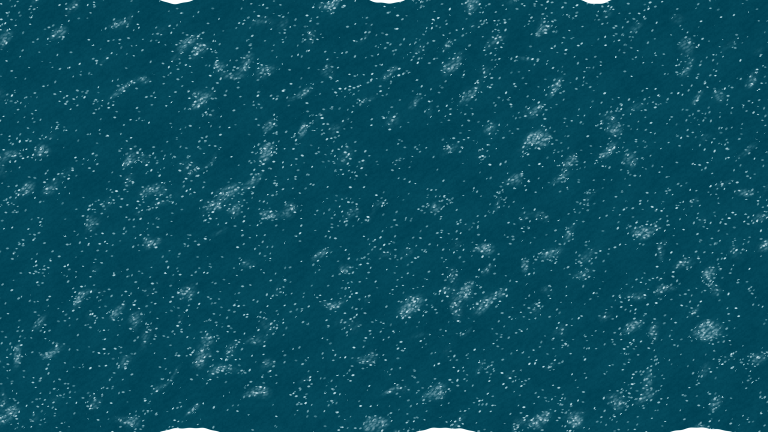
Give the GLSL for this texture, as a Shadertoy shader.

```glsl
vec3 hash3(vec2 p) {
    vec3 q = fract(vec3(p.xyx) * vec3(0.1031, 0.1030, 0.0973));
    q += dot(q, q.yxz + 33.33);
    return fract((q.xxy + q.yzz) * q.zyx);
}

mat2 rotate(float a) {
    return mat2(cos(a), sin(a), -sin(a), cos(a));
}

// Distance to the nearest scattered point
float cellular(vec2 p) {
    vec2 id = floor(p);
    float nearest = 2.0;
    for (int y = -1; y <= 1; y++)
    for (int x = -1; x <= 1; x++) {
        vec2 cell = id + vec2(x, y);
        nearest = min(nearest, length(cell + hash3(cell + 71.0).xy - p));
    }
    return nearest;
}

// Slanted foam patches of varied size and strength
float foamPatches(vec2 p) {
    p *= 17.0;
    vec2 id = floor(p);
    float sum = 0.0;
    for (int y = -1; y <= 1; y++)
    for (int x = -1; x <= 1; x++) {
        vec2 cell = id + vec2(x, y);
        vec3 rnd = hash3(cell + 13.0);
        vec3 form = hash3(cell + 157.0);
        vec2 d = (p - cell - rnd.xy) * rotate(0.15 + form.x);
        d /= vec2(0.32 + 0.25 * form.y, 0.16 + 0.16 * form.z);
        sum += rnd.z * rnd.z * exp(-dot(d, d));
    }
    return sum;
}

// Tiny glints, more frequent where the density is high
float glints(vec2 p, float scale, float density, float px) {
    vec2 g = p * scale;
    vec2 id = floor(g);
    float light = 0.0;
    for (int y = -1; y <= 1; y++)
    for (int x = -1; x <= 1; x++) {
        vec2 cell = id + vec2(x, y);
        vec3 rnd = hash3(cell + scale);
        vec3 form = hash3(cell + 311.0);
        vec2 d = (g - cell - rnd.xy) / scale * rotate(form.x * 1.4 - 0.3);
        float radius = 0.0013 + 0.0013 * form.y;
        float spot = smoothstep(radius + 0.7 * px, radius - 0.7 * px, length(d * vec2(0.75, 1.15)));
        light = max(light, spot * step(rnd.z, density) * (0.45 + 0.55 * form.z));
    }
    return light;
}

void mainImage(out vec4 fragColor, in vec2 fragCoord) {
    float px = 1.0 / iResolution.y;
    vec2 p = fragCoord * px;

    // Broad swell gathers the foam into loose diagonal bands
    vec2 s = p * rotate(0.6);
    float swell = sin(s.y * 43.0 + 2.0 * sin(s.x * 11.0)) * sin(s.x * 19.0 + 1.7 * sin(s.y * 23.0));
    vec2 warped = p + 0.006 * sin(p.yx * 61.0 + 2.0 * sin(p * 37.0));
    float foam = foamPatches(warped) * (1.0 + 0.3 * swell);

    // Water with faint streaks
    float streak = cellular(s * vec2(45.0, 120.0));
    float grain = hash3(floor(p * 288.0)).x;
    float tone = 0.5 + 0.25 * swell + 0.5 * (0.5 - streak) + 0.35 * (grain - 0.5);
    vec3 water = mix(vec3(0.0, 0.25, 0.32), vec3(0.025, 0.295, 0.365), clamp(tone, 0.0, 1.0));

    // Fibrous haze inside the patches, then the glints
    float fibre = smoothstep(0.75, 0.1, cellular(s * vec2(90.0, 170.0)));
    float haze = 0.48 * smoothstep(0.18, 1.0, foam) * (0.25 + 0.75 * fibre);
    float density = clamp(0.07 + 0.05 * swell + 0.55 * foam, 0.02, 0.6);
    float light = max(glints(p, 105.0, density, px), 0.65 * glints(p + 3.7, 150.0, density * 0.5, px));
    vec3 color = mix(water, vec3(0.72, 0.83, 0.87), haze);
    color = mix(color, vec3(0.88, 0.95, 0.97), light * 0.85);

    // Wavy white slivers along the upper and lower borders
    float wobble = 0.001 * sin(p.x * 83.0) + 0.0007 * sin(p.x * 190.0);
    float upper = 0.065 * (cos((p.x - 0.41) * 12.95) - 0.87) + wobble;
    float lower = 0.037 * (cos((p.x - 0.44) * 10.65) - 0.73) + wobble;
    float border = max(upper - (1.0 - p.y), lower - p.y);
    color = mix(color, vec3(1.0), smoothstep(-0.7 * px, 0.7 * px, border));

    fragColor = vec4(color, 1.0);
}
```
